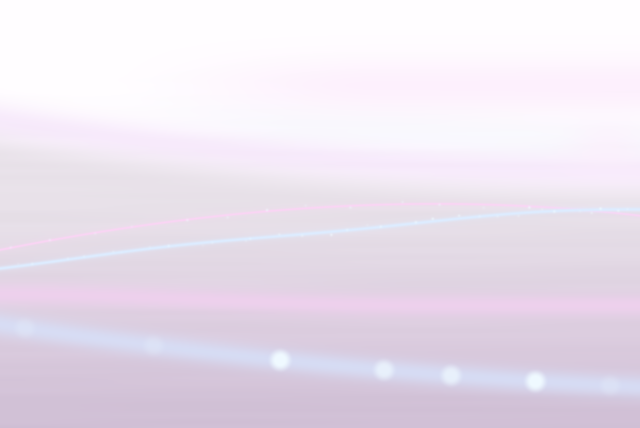
This background is drawn by a WebGL 2 fragment shader. Its source:

```glsl
#version 300 es
precision highp float;
// Pale lavender backdrop with misty bands, two fine glowing threads and soft round lights.

uniform vec2 u_resolution;
out vec4 outColor;

const vec3 FLOOR_COLOR = vec3(0.815, 0.75, 0.835);
const vec3 LOW_COLOR = vec3(0.855, 0.795, 0.868);
const vec3 HAZE_COLOR = vec3(0.908, 0.882, 0.912);
const vec3 SKY_COLOR = vec3(1.0, 0.992, 1.0);
const vec3 LILAC_MIST = vec3(0.965, 0.905, 0.985);
const vec3 BLUE_MIST = vec3(0.965, 0.97, 0.99);
const vec3 ROSE_MIST = vec3(0.99, 0.935, 0.99);
const vec3 PINK_BAND = vec3(0.94, 0.815, 0.935);
const vec3 BLUE_BAND = vec3(0.84, 0.87, 0.965);
const vec3 PINK_THREAD = vec3(0.985, 0.83, 0.96);
const vec3 BLUE_THREAD = vec3(0.865, 0.925, 1.0);
const vec3 LIGHT_COLOR = vec3(0.94, 0.98, 1.0);
const int LIGHT_COUNT = 7;
const int SPARK_COUNT = 44;
const float LIGHT_RADIUS = 0.025;
const float STREAK_STRENGTH = 0.012;

float hash(vec2 p) {
    vec3 q = fract(vec3(p.xyx) * 0.1031);
    q += dot(q, q.yzx + 33.33);
    return fract((q.x + q.y) * q.z);
}

float noise(vec2 p) {
    vec2 cell = floor(p), f = fract(p);
    f = f * f * (3.0 - 2.0 * f);
    float low = mix(hash(cell), hash(cell + vec2(1, 0)), f.x);
    float high = mix(hash(cell + vec2(0, 1)), hash(cell + vec2(1, 1)), f.x);
    return mix(low, high, f.y);
}

float glow(float d, float width) {
    return exp(-d * d / (width * width));
}

// Heights of the curves across the canvas
float pinkThreadY(float x) {
    return 0.416 + x * (0.298 - x * (0.179 + 0.039 * x));
}

float blueThreadY(float x) {
    return 0.377 + 0.132 * x + 0.017 * sin(3.1416 * x)
        - 0.005 * sin(6.2832 * x) - 0.005 * cos(10.1 * (x - 0.57));
}

float blueBandY(float x) {
    return 0.242 - 0.225 * x + 0.079 * x * x;
}

// Gradient and the broad mists of the upper half
vec3 backdrop(vec2 uv) {
    vec3 color = mix(FLOOR_COLOR, LOW_COLOR, smoothstep(0.0, 0.24, uv.y));
    color = mix(color, HAZE_COLOR, smoothstep(0.16, 0.56, uv.y));
    float edge = 0.56 + 0.118 * (1.0 - uv.x) * (1.0 - uv.x);
    float rise = uv.y - edge;
    color = mix(color, SKY_COLOR, smoothstep(-0.06, 0.075, rise));
    color = mix(color, BLUE_MIST, 0.75 * glow(rise - 0.11, 0.055) * smoothstep(0.1, 0.5, uv.x));
    color = mix(color, LILAC_MIST, 0.8 * glow(rise - 0.04, 0.042));
    color = mix(color, ROSE_MIST, 0.9 * glow(uv.y - 0.8, 0.065) * smoothstep(0.15, 0.6, uv.x));
    color = mix(color, ROSE_MIST, 0.6 * glow(length(uv - vec2(0.95, 0.66)), 0.06));
    float streak = noise(uv * vec2(3.0, 70.0)) - 0.5;
    return color + STREAK_STRENGTH * streak * (1.0 - smoothstep(0.6, 0.9, uv.y));
}

// Round lights strung along the blue band
float lights(vec2 p, float aspect) {
    float sum = 0.0;
    for (int n = 0; n < LIGHT_COUNT; n++) {
        float i = float(n);
        float sway = 0.03 * i * i * (6.0 - i) / 32.0 * sin(1.5 * i - 1.9);
        float x = 0.039 + 0.213 * i - 0.0101 * i * i + sway;
        float inner = step(1.5, i) * step(i, 5.5);
        float power = mix(0.2, 0.78 + 0.2 * cos(2.0944 * (i - 2.0)), inner);
        float d = length(p - vec2(x * aspect, blueBandY(x)));
        sum += power * (1.0 - smoothstep(0.4, 1.25, d / LIGHT_RADIUS));
    }
    return min(sum, 1.0);
}

// Tiny specks scattered near both threads
float sparks(vec2 p, float aspect) {
    float sum = 0.0;
    for (int n = 0; n < SPARK_COUNT; n++) {
        float i = float(n);
        float x = (i + hash(vec2(i, 3.0))) / float(SPARK_COUNT);
        float y = n % 3 == 0 ? pinkThreadY(x) : blueThreadY(x);
        y += 0.016 * (hash(vec2(i, 7.0)) - 0.5);
        float power = mix(0.15, 0.7, hash(vec2(i, 11.0))) * mix(0.6, 1.0, x);
        sum += power * glow(length(p - vec2(x * aspect, y)), 0.0035);
    }
    return min(sum, 1.0);
}

void main() {
    vec2 uv = gl_FragCoord.xy / u_resolution;
    float aspect = u_resolution.x / u_resolution.y;
    vec2 p = vec2(uv.x * aspect, uv.y);
    vec3 color = backdrop(uv);

    // Blurred bands
    float pinkY = 0.3125 - 0.026 * smoothstep(0.0, 0.65, uv.x);
    color = mix(color, PINK_BAND, 0.85 * glow(uv.y - pinkY, 0.025));
    color = mix(color, BLUE_BAND, 0.9 * glow(uv.y - blueBandY(uv.x), 0.027));
    color = mix(color, LIGHT_COLOR, lights(p, aspect));

    // Fine threads with a faint halo
    float pinkGap = uv.y - pinkThreadY(uv.x);
    float blueGap = uv.y - blueThreadY(uv.x);
    color = mix(color, PINK_THREAD, 0.8 * glow(pinkGap, 0.003) + 0.12 * glow(pinkGap, 0.012));
    color = mix(color, BLUE_THREAD, 0.85 * glow(blueGap, 0.0045) + 0.14 * glow(blueGap, 0.014));
    color = mix(color, LIGHT_COLOR, sparks(p, aspect));
    outColor = vec4(clamp(color, 0.0, 1.0), 1.0);
}
```
